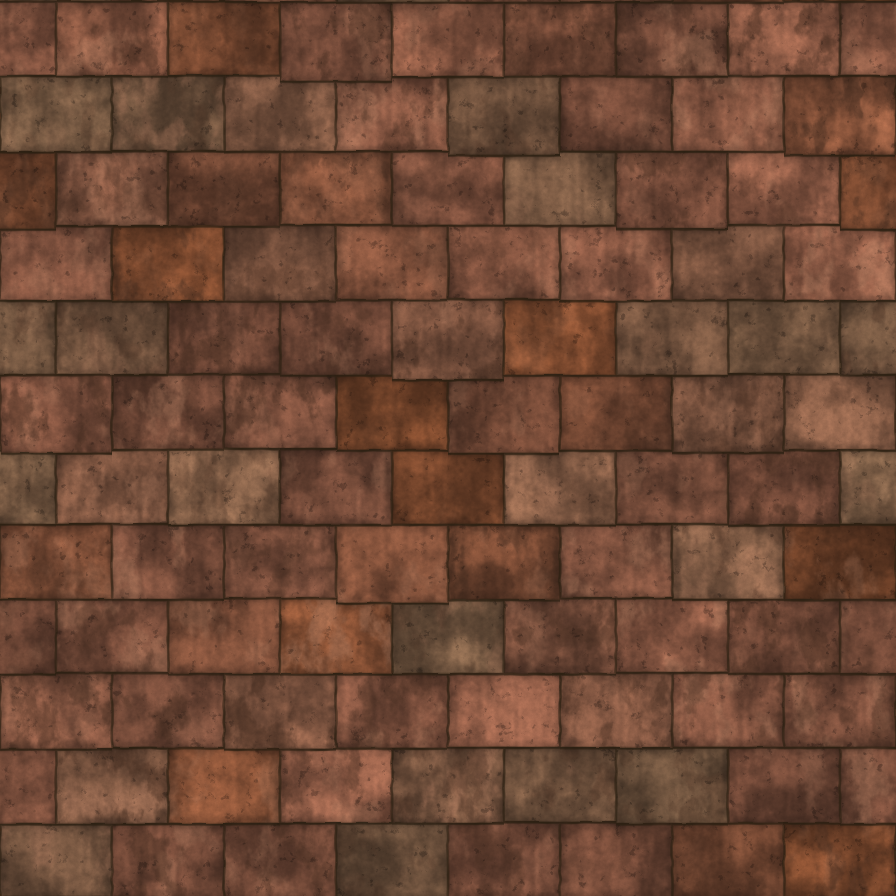
Give the GLSL for this texture, as a Shadertoy shader.

```glsl
// Weathered clay roof tiles: 8 across, 12 courses, staggered by half a tile.

const vec2 TILES = vec2(8.0, 12.0);

float hash(vec2 p) {
    vec3 q = fract(vec3(p.xyx) * 0.1031);
    q += dot(q, q.yzx + 33.33);
    return fract((q.x + q.y) * q.z);
}

float noise(vec2 p) {
    vec2 i = floor(p), f = fract(p);
    f = f * f * (3.0 - 2.0 * f);
    return mix(mix(hash(i), hash(i + vec2(1, 0)), f.x),
               mix(hash(i + vec2(0, 1)), hash(i + vec2(1, 1)), f.x), f.y);
}

float fbm(vec2 p) {
    float sum = 0.0, amp = 0.5;
    for (int i = 0; i < 5; i++) {
        sum += amp * noise(p);
        p = mat2(1.6, 1.2, -1.2, 1.6) * p + 17.3;
        amp *= 0.55;
    }
    return sum / 1.055;
}

// Column and row of the tile, wrapped so the pattern repeats
vec2 tileId(vec2 p, float row) {
    return mod(vec2(floor(p.x - 0.5 * mod(row, 2.0)), row), TILES);
}

// Height of a tile's lower edge; a few tiles have slipped down
float lowerEdge(vec2 p, float row) {
    vec2 id = tileId(p, row);
    float slip = 0.03 * hash(id + 41.0) + 0.055 * step(0.86, hash(id + 73.0));
    return row - slip;
}

vec3 claySurface(vec2 local, vec2 id) {
    float tone = hash(id + 5.0);
    vec2 q = local + 19.0 * vec2(hash(id + 11.0), hash(id + 29.0));

    // Fired colour: rust, clay or taupe
    vec3 color = mix(vec3(0.47, 0.275, 0.17), vec3(0.50, 0.32, 0.245), smoothstep(0.0, 0.3, tone));
    color = mix(color, vec3(0.47, 0.355, 0.265), smoothstep(0.6, 0.95, tone));
    color *= mix(0.82, 1.12, hash(id + 57.0));

    // Cloudy mottling, pale scuffs and dark stains
    color *= mix(0.76, 1.22, smoothstep(0.25, 0.75, fbm(q * 3.0)));
    float scuff = smoothstep(0.5, 0.72, fbm(q * vec2(4.5, 3.0) + 60.0));
    color = mix(color, vec3(0.66, 0.46, 0.355), 0.5 * scuff * hash(id + 83.0));
    float stain = smoothstep(0.5, 0.7, fbm(q * vec2(6.0, 4.0) + 120.0));
    color = mix(color, vec3(0.27, 0.175, 0.125), 0.5 * stain * hash(id + 97.0));

    // Vertical streaks, grain and small pits
    color *= 0.93 + 0.14 * noise(q * vec2(24.0, 3.0));
    color *= 0.89 + 0.22 * fbm(q * 28.0);
    color *= 1.0 - 0.25 * smoothstep(0.66, 0.82, fbm(q * 15.0 + 200.0));
    return color;
}

void mainImage(out vec4 fragColor, in vec2 fragCoord) {
    vec2 p = fragCoord / iResolution.xy * TILES;
    float pixel = TILES.x / iResolution.x;

    // Slightly uneven edges
    p += 0.014 * (vec2(noise(p * 9.0), noise(p * 9.0 + 50.0)) - 0.5);

    // A slipped tile from the course above may cover this point
    float row = floor(p.y);
    if (p.y > lowerEdge(p, row + 1.0)) row += 1.0;
    vec2 id = tileId(p, row);

    // Distances to the edges, in tile widths
    float aspect = TILES.x / TILES.y;
    float x = fract(p.x - 0.5 * mod(row, 2.0));
    float side = min(x, 1.0 - x);
    float bottom = (p.y - lowerEdge(p, row)) * aspect;
    float top = max(lowerEdge(p, row + 1.0) - p.y, 0.0) * aspect;

    vec3 color = claySurface(vec2(x, bottom), id);

    // Grime near the edges and the shadow of the course above
    float rim = min(side, bottom);
    color *= mix(0.84, 1.0, smoothstep(0.0, 0.09, rim + 0.05 * (noise(p * 14.0) - 0.5)));
    color *= 1.0 - 0.38 * exp(-top / 0.035);

    // Dark joints
    vec3 jointColor = vec3(0.17, 0.125, 0.07);
    float wear = 0.65 + 0.35 * noise(p * 7.0 + 90.0);
    float sideJoint = 1.0 - smoothstep(0.004, 0.010 + pixel, side);
    float topJoint = 1.0 - smoothstep(0.010, 0.018 + pixel, top);
    float lip = 1.0 - smoothstep(0.0, 0.006 + pixel, bottom);
    float joint = max(max(0.8 * sideJoint, 0.95 * topJoint), 0.5 * lip);
    color = mix(color, jointColor, joint * wear);

    fragColor = vec4(color, 1.0);
}
```
